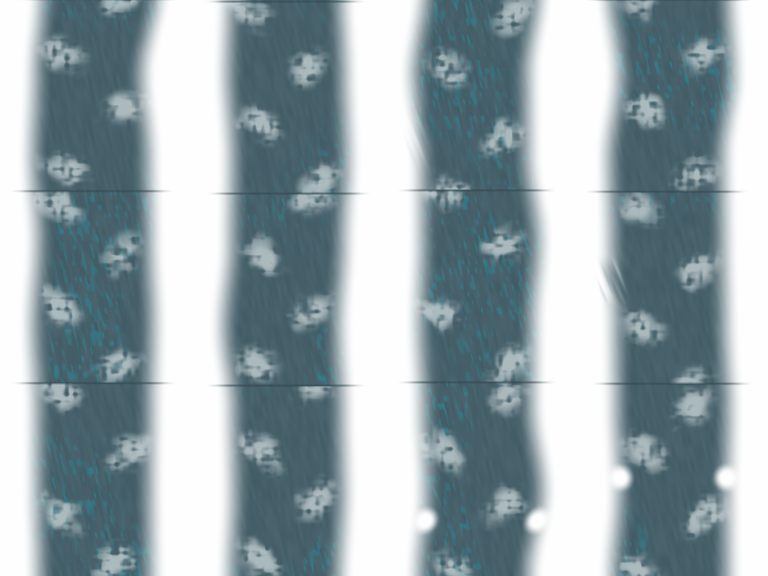
This pattern is drawn by a Shadertoy shader. Its source:

```glsl
// Four soft, wavering slate-blue bands in a 4 by 3 tiling, with pale woven blotches and teal flecks.

const float ROWS = 3.0;
const vec3 PAPER = vec3(0.995);
const vec3 SLATE = vec3(0.275, 0.375, 0.415);
const vec3 TEAL = vec3(0.16, 0.54, 0.60);
const vec3 BLOTCH = vec3(0.74, 0.79, 0.80);
const vec3 SEAM = vec3(0.20, 0.28, 0.31);

const float LEFT_EDGE = 0.205;     // in tile widths
const float RIGHT_EDGE = 0.775;
const float EDGE_SOFT = 0.085;
const float WAVER = 0.13;
const float WAVER_FREQ = 2.3;
const int BLOTCHES = 4;            // per tile
const float BLOTCH_STEP = 0.29;
const float BLOTCH_SIZE = 0.15;
const float SEAM_WIDTH = 0.008;
const float SEAM_JITTER = 0.02;
const float BITE_RADIUS = 0.085;

float hash(vec2 p) {
    vec3 q = fract(p.xyx * vec3(0.1031, 0.1030, 0.0973));
    q += dot(q, q.yzx + 33.33);
    return fract((q.x + q.y) * q.z);
}

float noise(vec2 p) {
    vec2 i = floor(p), f = fract(p);
    f = f * f * (3.0 - 2.0 * f);
    return mix(mix(hash(i), hash(i + vec2(1, 0)), f.x),
               mix(hash(i + vec2(0, 1)), hash(i + vec2(1, 1)), f.x), f.y);
}

// Sideways drift: part shared by both edges, part for one edge only
float waver(float column, float y, float side) {
    float shared = noise(vec2(column * 17.0 + 5.5, y * WAVER_FREQ)) - 0.5;
    float own = noise(vec2(column * 31.0 + side * 9.0 + 80.5, y * WAVER_FREQ)) - 0.5;
    return WAVER * (0.6 * shared + 0.5 * own);
}

// Opacity of the tilted pale patches, placed alternately left and right
float blotches(vec2 local, vec2 tile) {
    float start = 0.14 * hash(tile + 3.7);
    float flip = step(0.5, hash(tile + 8.1));
    float patchMask = 0.0;
    for (int k = 0; k < BLOTCHES; k++) {
        vec2 seed = tile * 13.0 + float(k) * 5.3;
        float side = mod(float(k) + flip, 2.0);
        vec2 center = vec2(mix(0.33, 0.64, side) + 0.08 * (hash(seed) - 0.5),
                           start + BLOTCH_STEP * float(k) + 0.07 * (hash(seed + 1.9) - 0.5));
        float tilt = mix(-0.6, 0.6, side) + 0.5 * (hash(seed + 4.3) - 0.5);
        vec2 q = mat2(cos(tilt), -sin(tilt), sin(tilt), cos(tilt)) * (local - center);
        float r = length(q * vec2(0.9, 1.3)) + 0.06 * (noise(local * 16.0 + seed) - 0.5);
        patchMask = max(patchMask, 1.0 - smoothstep(0.25 * BLOTCH_SIZE, BLOTCH_SIZE, r));
    }
    // Weave of horizontal and vertical smears
    vec2 w = local + tile * 7.0;
    float weave = 0.5 * noise(w * vec2(20.0, 52.0)) + 0.5 * noise(w * vec2(46.0, 20.0) + 40.0);
    return patchMask * smoothstep(0.28, 0.78, weave + 0.2 * patchMask);
}

void mainImage(out vec4 fragColor, in vec2 fragCoord) {
    // Square tiles, with seams slightly uneven from column to column
    vec2 p = fragCoord / iResolution.y * ROWS;
    float column = floor(p.x);
    float y = p.y + SEAM_JITTER * (hash(vec2(column, 6.0)) - 0.5);
    vec2 tile = vec2(column, clamp(floor(y), 0.0, ROWS - 1.0));
    vec2 local = vec2(fract(p.x), y - tile.y);

    // Band with feathery strands on part of its left edge
    float strand = noise(vec2(local.x * 55.0 + y * 22.0, y * 5.0 + column * 11.0));
    float feather = smoothstep(0.62, 0.85, noise(vec2(column * 7.0 + 2.5, y * 2.6)));
    float left = LEFT_EDGE + waver(column, y, 0.0) - 0.07 * feather * (strand - 0.4);
    float right = RIGHT_EDGE + waver(column, y, 1.0);
    float inside = min(local.x - left, right - local.x);
    float cover = smoothstep(-EDGE_SOFT, EDGE_SOFT, inside);

    // Paired white bites in the bottom row of the last two columns
    if (tile.y < 0.5 && column > 1.5) {
        float biteY = 0.28 + 0.23 * (column - 2.0);
        float bite = length(vec2(inside, local.y - biteY));
        cover *= smoothstep(0.3 * BITE_RADIUS, BITE_RADIUS, bite);
    }

    // Faint grain and clustered, slanting teal flecks
    vec2 g = vec2(p.x + 0.22 * y, y);
    float grain = noise(g * vec2(60.0, 14.0)) - 0.5;
    vec3 color = SLATE + 0.035 * grain;
    float cluster = smoothstep(0.42, 0.68, noise(vec2(p.x * 2.2, y * 1.9) + tile * 4.0 + 20.0));
    float fleck = smoothstep(0.55, 0.9, noise(g * vec2(75.0, 24.0) + 50.0));
    fleck *= 0.4 + 0.6 * noise(p * 38.0 + 90.0);
    color = mix(color, TEAL, 0.65 * cluster * fleck);

    color = mix(color, BLOTCH, 0.85 * blotches(local, tile));
    color = mix(PAPER, color, cover);

    // Thin tile seams that reach a little past the band
    float seamDistance = abs(y - max(round(y), 1.0));
    float pixel = ROWS / iResolution.y;
    float seam = 1.0 - smoothstep(0.0, SEAM_WIDTH + 0.5 * pixel, seamDistance);
    color = mix(color, SEAM, 0.6 * seam * smoothstep(-0.14, 0.02, inside));

    fragColor = vec4(color, 1.0);
}
```
